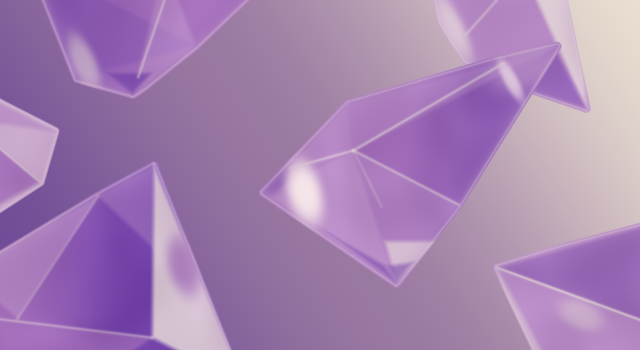
Reproduce this background procedurally as a Shadertoy shader.

```glsl
#define NIGHT vec3(.44, .30, .59)
#define MAUVE vec3(.60, .47, .63)
#define CREAM vec3(.92, .88, .82)
#define DEEP vec3(.45, .26, .66)
#define VIOLET vec3(.53, .34, .69)
#define ORCHID vec3(.63, .42, .72)
#define LILAC vec3(.75, .59, .79)
#define PEARL vec3(.87, .81, .83)
#define SHINE vec3(1., .95, .94)
#define SOFT .010
#define ROUND .012
#define RIM .45

vec2 hashDir(vec2 cell) {
    float a = 6.283 * fract(sin(dot(cell, vec2(127.1, 311.7))) * 4375.5);
    return vec2(cos(a), sin(a));
}

float gradientNoise(vec2 p) {
    vec2 i = floor(p), f = p - i, u = f * f * (3. - 2. * f), e = vec2(1, 0);
    return mix(mix(dot(hashDir(i), f), dot(hashDir(i + e), f - e), u.x),
               mix(dot(hashDir(i + e.yx), f - e.yx), dot(hashDir(i + e.xx), f - e.xx), u.x), u.y);
}

float segment(vec2 p, vec2 a, vec2 b) {
    vec2 e = b - a;
    return length(p - a - e * clamp(dot(p - a, e) / max(dot(e, e), 1e-6), 0., 1.));
}

// Signed distance to a rounded polygon
float outline(vec2 p, vec2 v[6]) {
    float d = 9., s = 1.;
    for (int i = 0, j = 5; i < 6; j = i++) {
        vec2 e = v[j] - v[i], w = p - v[i];
        d = min(d, segment(p, v[i], v[j]));
        bvec3 c = bvec3(p.y >= v[i].y, p.y < v[j].y, e.x * w.y > e.y * w.x);
        if (all(c) || all(not(c))) s = -s;
    }
    return s * d - ROUND;
}

float side(vec2 p, vec2 a, vec2 b) {
    vec2 e = normalize(b - a);
    return e.x * (p.y - a.y) - e.y * (p.x - a.x);
}

// Soft triangular face
void facet(inout vec3 col, vec2 p, vec2 a, vec2 b, vec2 c, vec3 tint, float alpha) {
    float w = sign(side(c, a, b));
    float d = min(w * side(p, a, b), min(w * side(p, b, c), w * side(p, c, a)));
    col = mix(col, tint, alpha * smoothstep(-SOFT, SOFT, d));
}

// Thin bright line where two faces meet
void crease(inout vec3 col, vec2 p, vec2 a, vec2 b, float alpha) {
    float d = segment(p, a, b) / .0045;
    col = mix(col, PEARL, alpha * exp(-d * d));
}

// Rotated elliptical patch of light
void patchGlow(inout vec3 col, vec2 p, vec2 centre, vec2 size, float angle, vec3 tint, float alpha) {
    float c = cos(angle), s = sin(angle);
    vec2 q = mat2(c, -s, s, c) * (p - centre) / size;
    col = mix(col, tint, alpha * exp(-dot(q, q) * dot(q, q)));
}

// Clip a body to its outline, add inner swirls and a pale rim
void place(inout vec3 scene, vec3 body, vec2 p, float d) {
    float px = 1. / iResolution.y;
    body += .07 * gradientNoise(p * 6. + gradientNoise(p * 4.));
    body = mix(body, LILAC, RIM * exp(d / .02));
    body = mix(body, PEARL, RIM * exp(-abs(d + .006) / .003));
    scene = mix(scene, body, smoothstep(px, -px, d));
}

void mainImage(out vec4 fragColor, in vec2 fragCoord) {
    vec2 p = fragCoord / iResolution.y;

    // Backdrop
    float t = p.x * .55 + (p.y - .5) * .36;
    vec3 col = mix(NIGHT, MAUVE, smoothstep(-.1, .48, t));
    col = mix(col, CREAM, smoothstep(.42, 1.25, t));

    // Top left crystal
    vec2 tip = vec2(.38, .73), a = vec2(.22, .775), b = vec2(.56, .87);
    vec3 body = mix(VIOLET, ORCHID, smoothstep(.1, .5, p.x));
    facet(body, p, a, b, vec2(.1, 1.1), VIOLET, .6);
    facet(body, p, tip, b, vec2(.47, 1.1), LILAC, .45);
    facet(body, p, tip, vec2(.31, .79), vec2(.43, .79), DEEP, .85);
    patchGlow(body, p, vec2(.24, .82), vec2(.035, .09), .4, PEARL, .65);
    crease(body, p, vec2(.395, .78), vec2(.47, 1.), .5);
    place(col, body, p, outline(p, vec2[6](vec2(.11, 1.05), a, tip, vec2(.41, .75), b, vec2(.75, 1.05))));

    // Left crystal
    tip = vec2(.157, .625); a = vec2(.115, .48); b = vec2(-.1, .66);
    body = mix(LILAC, PEARL, .35);
    facet(body, p, b, a, vec2(-.1, .36), ORCHID, .85);
    facet(body, p, b, tip, vec2(-.1, .76), ORCHID, .4);
    crease(body, p, b, a, .6);
    place(col, body, p, outline(p, vec2[6](b, vec2(-.1, .76), vec2(.01, .7), tip, a, vec2(-.1, .34))));

    // Bottom left crystal
    tip = vec2(.44, .527); a = vec2(.28, .44); b = vec2(.435, .035);
    body = mix(ORCHID, DEEP, smoothstep(0., .4, p.x));
    facet(body, p, vec2(-.1, .22), a, vec2(.05, .09), LILAC, .55);
    facet(body, p, a, tip, vec2(.44, .29), LILAC, .35);
    facet(body, p, vec2(-.1, .1), b, vec2(.1, -.2), ORCHID, .7);
    facet(body, p, tip, vec2(.7, -.1), b, PEARL, .9);
    patchGlow(body, p, vec2(.525, .24), vec2(.045, .09), .25, ORCHID, .75);
    crease(body, p, vec2(-.1, .1), b, .45);
    crease(body, p, vec2(.05, .09), a, .3);
    place(col, body, p, outline(p, vec2[6](vec2(-.1, .21), a, tip, vec2(.69, -.1), vec2(.4, -.1), vec2(-.1))));

    // Top right crystal
    tip = vec2(1.675, .69); a = vec2(1.26, .94); b = vec2(1.33, .83);
    body = mix(LILAC, ORCHID, .35);
    facet(body, p, vec2(1.51, 1.05), vec2(1.65, 1.05), tip, PEARL, .95);
    facet(body, p, tip, vec2(1.59, .85), vec2(1.46, .75), VIOLET, .8);
    patchGlow(body, p, vec2(1.29, .92), vec2(.035, .12), .45, PEARL, .85);
    crease(body, p, vec2(1.33, .9), vec2(1.42, 1.), .5);
    place(col, body, p, outline(p, vec2[6](vec2(1.24, 1.05), a, b, vec2(1.5, .75), tip, vec2(1.6, 1.05))));

    // Main crystal
    vec2 left = vec2(.752, .45), top = vec2(.995, .703), end = vec2(1.592, .868);
    vec2 right = vec2(1.31, .415), foot = vec2(1.133, .19), node = vec2(1.01, .57);
    body = mix(ORCHID, VIOLET, smoothstep(1.1, 1.45, p.x));
    facet(body, p, node, top, end, LILAC, .4);
    facet(body, p, left, top, node, LILAC, .55);
    facet(body, p, left, node, foot, LILAC, .7);
    facet(body, p, node, right, foot, LILAC, .4);
    facet(body, p, vec2(.96, .32), foot, vec2(1.1, .24), DEEP, .7);
    facet(body, p, vec2(1.1, .31), vec2(1.25, .31), foot, PEARL, .75);
    facet(body, p, vec2(1.11, .24), vec2(1.18, .25), foot, DEEP, .6);
    patchGlow(body, p, vec2(1.5, .82), vec2(.11, .07), .6, LILAC, .7);
    patchGlow(body, p, vec2(1.46, .77), vec2(.02, .07), .5, SHINE, .6);
    patchGlow(body, p, vec2(.79, .49), vec2(.03, .06), -.6, VIOLET, .7);
    patchGlow(body, p, vec2(.87, .45), vec2(.05, .1), .25, SHINE, .9);
    crease(body, p, node, vec2(1.44, .82), .6);
    crease(body, p, node, vec2(.83, .52), .6);
    crease(body, p, node, right, .55);
    crease(body, p, node, vec2(1.09, .41), .25);
    place(col, body, p, outline(p, vec2[6](left, top, vec2(1.41, .825), end, right, foot)));

    // Bottom right crystal
    tip = vec2(1.42, .235); a = vec2(1.9, .37); b = vec2(1.9, .06);
    body = mix(LILAC, ORCHID, .3);
    facet(body, p, tip, a, b, VIOLET, .6);
    facet(body, p, tip, vec2(1.6, -.1), vec2(1.49, -.1), PEARL, .6);
    patchGlow(body, p, vec2(1.66, .1), vec2(.07, .04), -.4, PEARL, .5);
    crease(body, p, tip, b, .8);
    place(col, body, p, outline(p, vec2[6](tip, vec2(1.6, .29), a, b, vec2(1.9, -.1), vec2(1.58, -.1))));

    fragColor = vec4(col, 1);
}
```
